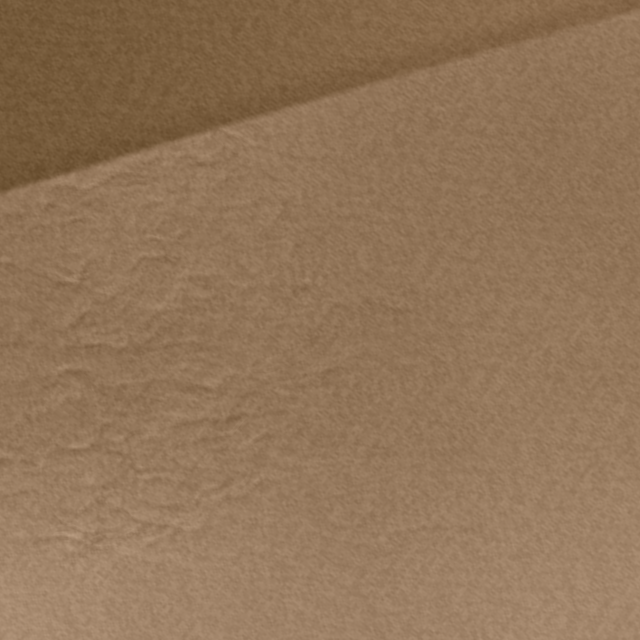
Write a WebGL 2 fragment shader that draws this texture.

```glsl
#version 300 es
precision highp float;
// Creased tan leather below a slanted seam, with a smooth darker panel above.
uniform vec2 u_resolution;
out vec4 fragColor;

float hash(vec2 p) {
  return fract(sin(dot(p, vec2(127.1, 311.7))) * 43758.5453);
}

float noise(vec2 p) {
  vec2 i = floor(p), f = fract(p);
  f = f * f * (3.0 - 2.0 * f);
  return mix(mix(hash(i), hash(i + vec2(1, 0)), f.x),
             mix(hash(i + vec2(0, 1)), hash(i + vec2(1, 1)), f.x), f.y);
}

float fbm(vec2 p) {
  float sum = 0.0, amp = 0.5;
  for (int i = 0; i < 4; i++) {
    sum += amp * noise(p);
    p = mat2(1.6, 1.2, -1.2, 1.6) * p + 7.3;
    amp *= 0.5;
  }
  return sum;
}

// Height of the hide: warped ridges, wider than they are tall
float creaseHeight(vec2 p) {
  vec2 q = p * vec2(13.0, 20.0);
  q += 2.2 * vec2(fbm(p * 9.0), fbm(p * 9.0 + 31.0));
  float sum = 0.0, amp = 0.6;
  for (int i = 0; i < 3; i++) {
    float ridge = 1.0 - abs(2.0 * noise(q) - 1.0);
    sum += amp * ridge * ridge;
    q = mat2(1.5, 0.9, -0.9, 1.5) * q + 11.7;
    amp *= 0.55;
  }
  return sum;
}

void main() {
  vec2 uv = gl_FragCoord.xy / u_resolution;

  // Seam height, nearly straight
  float seam = 0.697 + 0.305 * uv.x - 0.018 * uv.x * uv.x;
  float above = uv.y - seam;
  float panelMask = smoothstep(-0.006, 0.008, above);

  // Lower hide: lighter toward the bottom and its left corner
  vec3 hide = mix(vec3(0.565, 0.452, 0.341), vec3(0.62, 0.507, 0.402),
                  smoothstep(0.42, 0.0, uv.y));
  hide += 0.045 * exp(-dot(uv, uv) * 14.0);
  hide += 0.022 * smoothstep(0.5, 1.0, uv.x) * smoothstep(0.9, 0.2, uv.y);
  hide += vec3(0.016, 0.014, 0.014) * exp(min(above, 0.0) * 14.0);
  hide += 0.04 * (fbm(uv * 5.0) - 0.47);

  // Creases lit from above, strongest on the left
  vec2 toLight = vec2(-0.0015, 0.0035);
  float relief = creaseHeight(uv - toLight) - creaseHeight(uv + toLight);
  float patches = smoothstep(0.3, 0.65, fbm(uv * 6.0 + 4.0));
  float strength = mix(0.17, 0.025, smoothstep(0.0, 0.8, uv.x));
  strength *= mix(0.4, 1.0, patches) * smoothstep(-0.02, 0.22, uv.y);
  hide += clamp(relief * strength, -0.055, 0.075);

  // Upper panel: brighter to the right, shaded along the seam
  vec3 panel = mix(vec3(0.452, 0.346, 0.222), vec3(0.556, 0.436, 0.316),
                   smoothstep(-0.1, 1.0, uv.x));
  float fold = 1.0 - smoothstep(0.012, 0.055, above);
  panel -= vec3(0.05, 0.048, 0.045) * fold * mix(0.5, 1.0, uv.x);

  vec3 color = mix(hide, panel, panelMask);

  // Fine slanted grain in two sizes
  vec2 g = mat2(0.8, 0.6, -0.6, 0.8) * uv;
  float grain = noise(g * vec2(150.0, 215.0)) - 0.5;
  grain += 0.8 * (noise(g * vec2(270.0, 330.0) + 50.0) - 0.5);
  color += 0.055 * grain;

  fragColor = vec4(color, 1.0);
}
```
